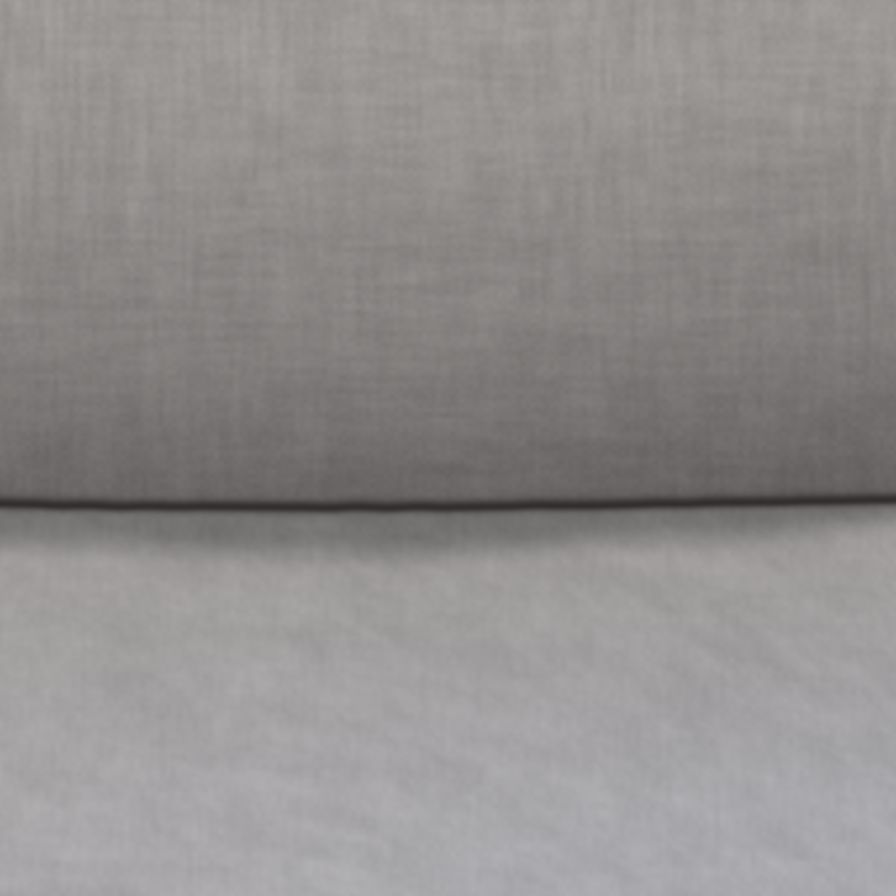
A Shadertoy shader for this texture:

```glsl
// Grey woven upholstery: a rounded backrest meeting a seat cushion at a dark, soft seam.

float hash(vec2 p) {
    vec3 q = fract(p.xyx * vec3(0.1031, 0.1030, 0.0973));
    q += dot(q, q.yzx + 33.33);
    return fract((q.x + q.y) * q.z);
}

// Smooth value noise, centred on zero
float noise(vec2 p) {
    vec2 cell = floor(p), f = fract(p);
    f = f * f * (3.0 - 2.0 * f);
    float low = mix(hash(cell), hash(cell + vec2(1, 0)), f.x);
    float high = mix(hash(cell + vec2(0, 1)), hash(cell + vec2(1, 1)), f.x);
    return mix(low, high, f.y) - 0.5;
}

float fbm(vec2 p) {
    float sum = 0.0, amp = 0.5;
    for (int i = 0; i < 4; i++) {
        sum += amp * noise(p);
        p = mat2(1.6, 1.2, -1.2, 1.6) * p + 17.3;
        amp *= 0.55;
    }
    return sum;
}

// Crossed threads: long in one direction, thin in the other
float weave(vec2 p) {
    vec2 bent = p + 0.004 * vec2(noise(p * 14.0), noise(p * 14.0 + 40.0));
    float warp = noise(bent * vec2(150, 22)) + 0.6 * noise(bent * vec2(95, 9) + 71.0);
    float weft = noise(bent * vec2(20, 140) + 13.0) + 0.6 * noise(bent * vec2(8, 80) + 29.0);
    float patches = 0.5 + noise(p * 6.0 + 5.0);
    return warp * mix(0.5, 1.0, patches) + weft * mix(0.9, 0.3, patches);
}

vec3 backrest(vec2 uv) {
    // Light falls off as the cushion curves under
    float light = mix(0.415, 0.505, smoothstep(0.43, 0.66, uv.y));
    light += 0.095 * smoothstep(0.56, 0.98, uv.y);
    light -= 0.018 * smoothstep(0.5, 1.0, uv.x) * smoothstep(1.1, 0.6, uv.y);
    float threads = 0.036 * weave(uv) * mix(0.6, 1.0, smoothstep(0.45, 0.75, uv.y));
    float mottling = 0.035 * fbm(uv * vec2(26, 32)) + 0.02 * noise(uv * 190.0);
    return (light + threads + mottling) * vec3(1.017, 0.992, 0.982);
}

vec3 seat(vec2 uv) {
    float light = mix(0.665, 0.615, smoothstep(0.0, 0.40, uv.y));

    // Contact shadow, deepest left of centre
    float shadowEdge = 0.379 + 0.07 * (uv.x - 0.4) * (uv.x - 0.4) + 0.018 * max(uv.x - 0.4, 0.0);
    shadowEdge += 0.005 * noise(vec2(uv.x * 11.0, 3.0));
    light -= 0.155 * smoothstep(-0.020, 0.026, uv.y - shadowEdge);

    // Fuzzy nap with slightly slanted creases
    vec2 slanted = vec2(uv.x + 0.3 * uv.y, uv.y + 0.25 * uv.x * uv.x);
    float nap = 0.055 * fbm(slanted * vec2(30, 48)) + 0.020 * noise(slanted * vec2(9, 32) + 8.0);
    nap += 0.012 * weave(uv + 4.0) + 0.018 * noise(uv * vec2(170, 110));

    // Cooler light towards the lower right
    float cool = smoothstep(0.42, 0.0, uv.y) * mix(0.4, 1.0, uv.x);
    return (light + nap) * mix(vec3(1.012, 0.992, 0.988), vec3(0.992, 0.992, 1.022), cool);
}

void mainImage(out vec4 fragColor, in vec2 fragCoord) {
    vec2 uv = fragCoord / iResolution.xy;

    // Seam sags gently and rises to the right
    float seamY = 0.4335 + 0.028 * (uv.x - 0.36) * (uv.x - 0.36) - 0.003 * smoothstep(0.8, 1.0, uv.x);
    seamY += 0.0015 * noise(vec2(uv.x * 30.0, 1.0));
    float d = uv.y - seamY;

    vec3 color = mix(seat(uv), backrest(uv), smoothstep(-0.006, 0.006, d));

    // Dark gap with a soft halo above and a tighter one below
    float width = d > 0.0 ? 0.0075 : 0.0060;
    float gap = exp(-d * d / (width * width));
    float halo = exp(-abs(d) / (d > 0.0 ? 0.016 : 0.010));
    color *= 1.0 - 0.10 * halo;
    color = mix(color, vec3(0.185, 0.165, 0.165), 0.92 * gap);

    fragColor = vec4(color, 1.0);
}
```
